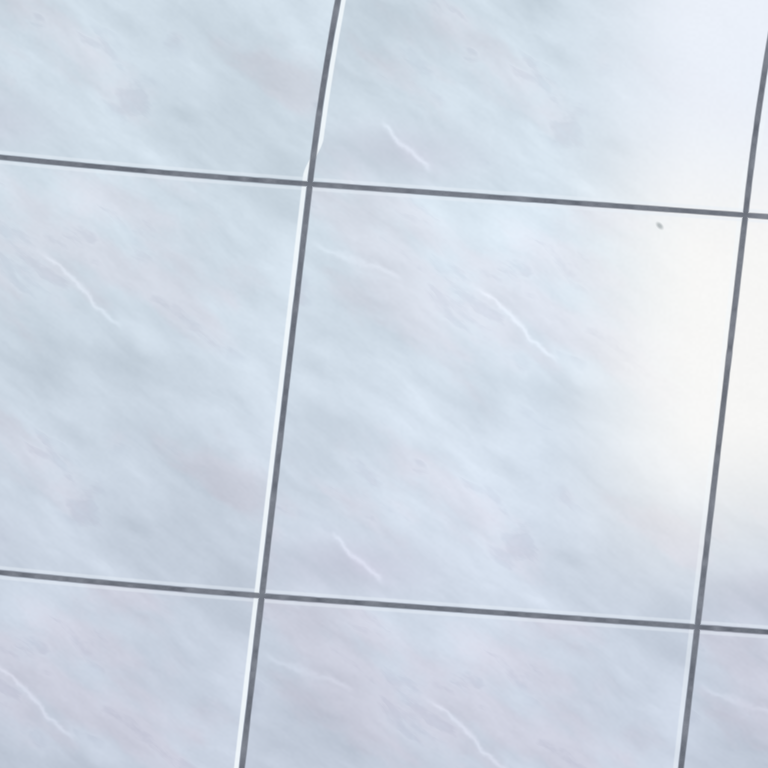
Write a WebGL 1 fragment shader that draws this texture.

```glsl
precision highp float;
uniform vec2 u_resolution;

float hash(vec2 p) {
  return fract(sin(dot(p, vec2(127.1, 311.7))) * 43758.5453);
}

float noise(vec2 p) {
  vec2 i = floor(p), f = fract(p);
  f = f * f * (3.0 - 2.0 * f);
  return mix(mix(hash(i), hash(i + vec2(1, 0)), f.x),
             mix(hash(i + vec2(0, 1)), hash(i + vec2(1, 1)), f.x), f.y);
}

float fbm(vec2 p) {
  float sum = 0.0, amp = 0.5;
  for (int i = 0; i < 5; i++) {
    sum += amp * noise(p);
    p = p * 2.03 + 17.3;
    amp *= 0.5;
  }
  return sum;
}

float band(float d, float halfWidth, float soft) {
  return 1.0 - smoothstep(halfWidth - soft, halfWidth + soft, abs(d));
}

// Thin crack from a to b, fading out at both ends
float vein(vec2 p, vec2 a, vec2 b) {
  vec2 ab = b - a;
  float h = clamp(dot(p - a, ab) / dot(ab, ab), 0.0, 1.0);
  float d = length(p - a - ab * h);
  return exp(-d * d / 0.000012) * smoothstep(0.0, 0.2, h) * smoothstep(1.0, 0.8, h);
}

// Marble print shared by all tiles; t runs right and down from the tile corner
vec3 marble(vec2 t, vec2 id) {
  vec2 q = vec2(dot(t, vec2(0.85, 0.53)), dot(t, vec2(-0.53, 0.85)));
  q += 0.02 * (fbm(t * 14.0) - 0.5);
  float clouds = fbm(q * vec2(5.0, 11.0) + 3.0);
  float streaks = fbm(q * vec2(14.0, 44.0) + 40.0);
  float patches = fbm(q * vec2(6.0, 14.0) + 71.0 + 0.3 * hash(id));
  vec3 color = vec3(0.805, 0.843, 0.89);
  color += 0.12 * (clouds - 0.48) + 0.09 * (streaks - 0.48);
  color -= vec3(0.045, 0.045, 0.04) * smoothstep(0.58, 0.75, streaks) * smoothstep(0.4, 0.6, patches);
  color += vec3(0.012, -0.012, -0.012) * smoothstep(0.5, 0.7, patches);

  // Rosy stain near the lower left of the tile
  vec2 stain = (t - vec2(0.11, 0.49)) / vec2(0.09, 0.035);
  color -= vec3(0.025, 0.05, 0.04) * exp(-dot(stain, stain)) * (0.4 + streaks);

  vec2 w = t + 0.018 * (vec2(fbm(t * 28.0), fbm(t * 28.0 + 9.0)) - 0.5);
  float veins = vein(w, vec2(0.22, 0.11), vec2(0.36, 0.215))
              + 0.6 * vein(w, vec2(0.0, 0.07), vec2(0.14, 0.115))
              + vein(w, vec2(0.075, 0.445), vec2(0.16, 0.515));
  return color + 0.06 * veins;
}

void main() {
  vec2 uv = gl_FragCoord.xy / u_resolution;
  float soft = max(0.0016, 0.8 / min(u_resolution.x, u_resolution.y));

  // Skewed tile grid with a slight lens bend
  vec2 d = uv - vec2(0.4036, 0.7604);
  vec2 grid = vec2(1.749 * d.x - 0.204 * d.y, -0.132 * d.x - 1.849 * d.y);
  float up = max(d.y, 0.0), left = min(d.x, 0.0);
  grid += vec2(-0.26 * up * up, 0.07 * left * left);
  vec2 size = vec2(0.567, 0.5365);
  vec2 id = floor(grid);
  vec2 joint = (fract(grid + 0.5) - 0.5) * size;

  vec3 color = marble(fract(grid) * size, id);
  color += 0.02 * (hash(id + 5.0) - 0.5);

  // Daylight: cool at the upper left, dull at the bottom, warm glare at the right
  color += mix(vec3(-0.02, -0.022, -0.012), vec3(0.012, 0.025, 0.02), smoothstep(0.0, 0.8, uv.y));
  color += 0.035 * exp(-dot(uv - vec2(0.62, 0.5), uv - vec2(0.62, 0.5)) * 12.0);
  float glare = smoothstep(0.7, 0.93, uv.x + 0.02 * fbm(uv * 9.0)) * smoothstep(0.16, 0.46, uv.y);
  vec3 glareColor = mix(vec3(0.985, 0.98, 0.97), vec3(0.93, 0.95, 0.985), smoothstep(0.65, 0.9, uv.y));
  color = mix(color, glareColor, 0.9 * glare);

  // Small chip in the glaze
  vec2 chip = uv - vec2(0.859, 0.706);
  chip = vec2(chip.x - chip.y, chip.x + chip.y);
  color = mix(color, vec3(0.62, 0.65, 0.66), 0.7 * band(length(chip * vec2(0.6, 1.0)), 0.004, 0.003));

  // Lit tile edges beside the joints
  float side = mix(-0.0072, 0.0072, smoothstep(0.77, 0.82, uv.y));
  float shine = mix(0.9, 0.4, step(0.5, grid.x));
  color = mix(color, vec3(0.95, 0.975, 0.99), shine * band(joint.x - side, 0.003, soft));
  color = mix(color, vec3(0.91, 0.94, 0.97), 0.45 * band(abs(joint.y) - 0.0065, 0.002, soft));

  // Grey grout, uneven along its length
  float wear = fbm(uv * 60.0);
  float across = band(joint.y, 0.0034 + 0.001 * (wear - 0.5), soft);
  float down = band(joint.x, 0.0038 + 0.001 * (wear - 0.5), soft);
  vec3 grout = mix(vec3(0.32, 0.34, 0.38), vec3(0.53, 0.55, 0.59), wear);
  color = mix(color, grout, 0.92 * max(across, down));

  color += 0.008 * (noise(uv * 260.0) - 0.5);
  gl_FragColor = vec4(clamp(color, 0.0, 1.0), 1.0);
}
```
